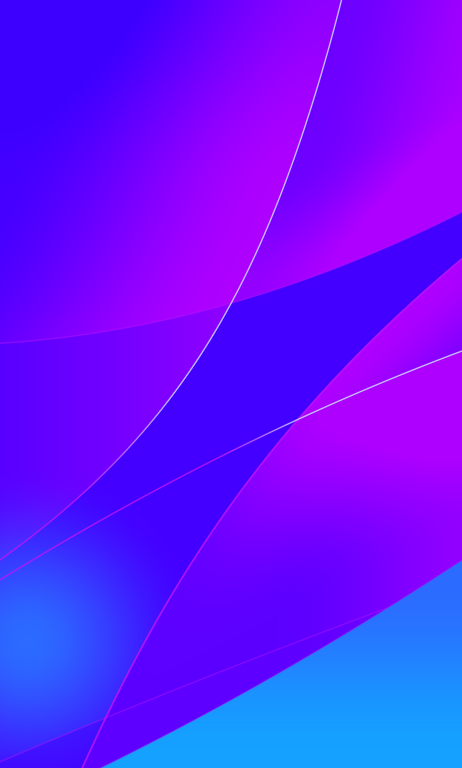
Give the GLSL for this background, as a Shadertoy shader.

```glsl
const vec3 INDIGO = vec3(0.24, 0.0, 1.0);
const vec3 VIOLET = vec3(0.68, 0.0, 1.0);
const vec3 MAGENTA = vec3(0.74, 0.08, 1.0);
const vec3 AZURE = vec3(0.17, 0.42, 1.0);
const vec3 SKY = vec3(0.08, 0.63, 1.0);
const vec3 SILVER = vec3(0.80, 0.86, 1.0);

// Signed distance to a quartic arc that starts at the origin of p
float arcDistance(vec2 p, vec4 c, vec2 scale) {
    float height = p.x * (c.x + p.x * (c.y + p.x * (c.z + p.x * c.w)));
    float slope = c.x + p.x * (2.0 * c.y + p.x * (3.0 * c.z + p.x * 4.0 * c.w));
    return (p.y - height) / length(vec2(slope / scale.x, 1.0 / scale.y));
}

// Antialiased side of an edge: 1 where d is positive
float side(float d, float pixel) {
    return clamp(d / pixel + 0.5, 0.0, 1.0);
}

float stroke(float d, float halfWidth, float pixel) {
    return side(halfWidth - abs(d), pixel);
}

// Falls from 1 at zero distance to 0 at the given reach
float glow(float d, float reach) {
    return 1.0 - smoothstep(0.0, reach, abs(d));
}

vec3 tint(float warmth) {
    return mix(INDIGO, VIOLET, clamp(warmth, 0.0, 1.0));
}

void mainImage(out vec4 fragColor, in vec2 fragCoord) {
    vec2 p = fragCoord / iResolution.xy;
    vec2 scale = iResolution.xy / iResolution.y;
    float pixel = 1.0 / iResolution.y;

    // Arcs; the steep ones run along the vertical axis
    float sweep = arcDistance(p.yx - vec2(0.271, 0.0), vec4(2.346, -3.404, 2.940, -1.066), scale.yx);
    float steep = arcDistance(p.yx - vec2(0.0, 0.178), vec4(0.753, 0.335, 0.602, 0.0), scale.yx);
    float upper = arcDistance(p - vec2(0.0, 0.553), vec4(0.038, 0.133, 0.0, 0.0), scale);
    float middle = arcDistance(p - vec2(0.0, 0.245), vec4(0.371, -0.073, 0.0, 0.0), scale);
    float lower = arcDistance(p - vec2(0.0, -0.061), vec4(0.267, 0.065, 0.0, 0.0), scale);
    float faint = arcDistance(p - vec2(0.0, 0.008), vec4(0.255, -0.019, 0.0, 0.0), scale);

    // Sheets above the upper arc, split by the sweep
    vec3 topLeft = tint(mix(0.05, 1.0, glow(sweep, 0.36)) - 0.3 * smoothstep(0.75, 1.05, p.y));
    vec3 topRight = tint(mix(0.92, 0.42, glow(sweep, 0.2)) + 0.35 * glow(upper, 0.15));
    vec3 top = mix(topLeft, topRight, side(sweep, pixel));

    // Central band and the blue haze at lower left
    vec3 band = mix(tint(0.23 + p.x), tint(0.06), side(sweep, pixel));
    float haze = 1.0 - smoothstep(0.0, 0.23, length((p - vec2(0.06, 0.165)) * scale));
    haze *= mix(0.5, 1.0, side(faint, pixel));
    vec3 color = mix(band, AZURE, haze);
    color = mix(color, top, side(upper, pixel));

    // Violet sheet right of the steep arc
    float ridge = glow(middle, 0.22) * smoothstep(0.3, 0.7, p.x);
    vec3 wedge = tint(mix(0.5, 1.0, glow(steep, 0.13)));
    vec3 sheet = tint(0.27 + 0.68 * ridge + 0.5 * smoothstep(0.6, 1.05, p.x));
    sheet = mix(tint(0.3), sheet, mix(0.6, 1.0, side(faint, pixel)));
    sheet = mix(sheet, wedge, side(middle, pixel));
    color = mix(color, sheet, side(steep, pixel));

    // Fine strokes, silver where they catch the light
    color = mix(color, MAGENTA, 0.45 * stroke(upper, 0.0009, pixel));
    color = mix(color, MAGENTA, 0.4 * stroke(faint, 0.0009, pixel));
    color = mix(color, MAGENTA, 0.85 * stroke(steep, 0.0011, pixel));
    vec3 middleInk = mix(MAGENTA, SILVER, smoothstep(0.45, 0.68, p.x));
    color = mix(color, middleInk, 0.85 * stroke(middle, 0.0009, pixel));
    vec3 sweepInk = mix(MAGENTA, SILVER, smoothstep(0.33, 0.5, p.y));
    color = mix(color, sweepInk, 0.85 * stroke(sweep, 0.0009, pixel));

    // Bright blue corner under the lower arc
    vec3 corner = mix(SKY, AZURE, smoothstep(0.02, 0.24, p.y));
    color = mix(corner, color, side(lower, pixel));
    color = mix(color, VIOLET, 0.4 * stroke(lower, 0.0009, pixel));

    fragColor = vec4(color, 1.0);
}
```
